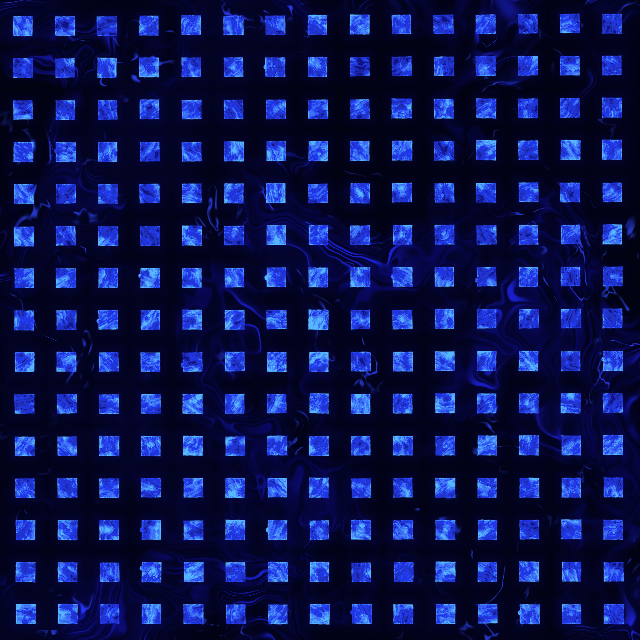
A three.js fragment shader for this pattern:

```glsl
// A 15 by 15 grid of small glowing blue squares on a near-black painted ground.
// Each cell gets a hashed brush angle, brightness and ragged edge; the ground is
// warped noise with fine hairs that follow its contours and catch the light.
varying vec2 vUv;

float hash(vec2 p) {
  p = fract(p * vec2(0.1031, 0.1137));
  p += dot(p, p.yx + 33.33);
  return fract((p.x + p.y) * p.x * 17.3);
}

float noise(vec2 p) {
  vec2 i = floor(p), f = fract(p);
  f = f * f * (3.0 - 2.0 * f);
  return mix(mix(hash(i), hash(i + vec2(1, 0)), f.x),
             mix(hash(i + vec2(0, 1)), hash(i + vec2(1, 1)), f.x), f.y);
}

float fbm(vec2 p) {
  float sum = 0.0, amp = 0.53;
  for (int i = 0; i < 4; i++) {
    sum += amp * noise(p);
    p = mat2(1.6, 1.2, -1.2, 1.6) * p + 7.3;
    amp *= 0.5;
  }
  return sum;
}

mat2 rotate(float a) {
  return mat2(cos(a), sin(a), -sin(a), cos(a));
}

float boxDistance(vec2 p, vec2 halfSize) {
  vec2 d = abs(p) - halfSize;
  return length(max(d, 0.0)) + min(max(d.x, d.y), 0.0);
}

vec3 blueRamp(float t) {
  vec3 c = mix(vec3(0.06, 0.07, 0.52), vec3(0.13, 0.20, 0.77), smoothstep(0.0, 0.25, t));
  c = mix(c, vec3(0.12, 0.21, 0.93), smoothstep(0.25, 0.45, t));
  c = mix(c, vec3(0.24, 0.44, 0.96), smoothstep(0.45, 0.68, t));
  return mix(c, vec3(0.34, 0.72, 1.0), smoothstep(0.68, 0.95, t));
}

// Dark impasto with curved brush hairs and sparse bright ridges
vec3 paintedGround(vec2 p, float glow) {
  vec2 warp = vec2(fbm(p * 5.0 + 3.0), fbm(p * 5.0 + 41.0));
  float relief = fbm(p * 4.0 + warp * 1.6 + 11.0);
  float along = dot(p, vec2(14.0, 9.0)) + 20.0;
  float hairs = noise(vec2(relief * 100.0 + 10.0, along));
  float stroke = smoothstep(0.40, 0.64, fbm(p * 8.0 + warp * 2.0 + 60.0));
  float tone = 0.25 * glow + 0.40 * relief - 0.15 + stroke * (0.06 + 0.75 * hairs * hairs);
  vec3 c = mix(vec3(0.004, 0.006, 0.07), vec3(0.04, 0.035, 0.44), clamp(tone, 0.0, 1.0));

  // Broken glints on folds and bundles of bristle marks
  float fold = abs(fbm(p * 17.0 + warp * 5.0 + 90.0) - 0.5);
  float glint = smoothstep(0.35, 0.8, noise(p * 75.0 + 15.0));
  float ridge = (1.0 - smoothstep(0.0, 0.03, fold)) * smoothstep(0.50, 0.68, fbm(p * 9.0 + 130.0));
  float sheen = stroke * smoothstep(0.68, 0.95, hairs) * smoothstep(0.5, 0.75, noise(p * 13.0 + 70.0));
  c += vec3(0.14, 0.22, 0.72) * ridge * glint;
  return c + vec3(0.07, 0.10, 0.45) * sheen;
}

// Brushed, cracked paint inside one square; local spans -1 to 1
vec3 brushedSquare(vec2 local, vec2 cell, float seed) {
  vec2 q = rotate(6.28 * hash(cell + 31.0)) * local + 40.0 + cell * 5.0;
  float relief = fbm(q * 1.2);
  float hairs = noise(vec2(q.x * 1.2, q.y * 8.0 + relief * 9.0));
  float grain = noise(local * 15.0 + cell * 37.0 + 80.0);
  float crack = 1.0 - smoothstep(0.0, 0.035, abs(relief - 0.5));
  float cracked = step(0.45, hash(cell + 57.0));

  float centre = 1.0 - length((cell - vec2(6.0, 6.0)) / 14.0);
  float tone = 0.39 + 0.20 * centre + 0.24 * (seed - 0.5);
  tone += 1.20 * (relief - 0.5) + 0.46 * (hairs - 0.5) + 0.18 * (grain - 0.5);
  tone += crack * mix(0.18, -0.30, cracked);
  float rim = smoothstep(0.86, 0.96, max(abs(local.x), abs(local.y)));
  return blueRamp(clamp(tone + 0.18 * rim, 0.0, 1.0));
}

void main() {
  // Slight skew of the hand-laid grid
  vec2 p = vUv;
  p.x += 0.005 * p.y * (1.0 - 0.5 * p.x);
  p.y -= 0.005 * p.x * p.y;

  vec2 grid = (p - 0.0404) / 0.0656;
  vec2 cell = clamp(floor(grid + 0.5), 0.0, 14.0);
  float seed = hash(cell + 5.0);
  vec2 offset = (grid - cell) * 0.0656;
  offset += 0.0010 * (vec2(hash(cell + 17.0), hash(cell + 23.0)) - 0.5);
  offset = rotate(0.04 * (seed - 0.5)) * offset;

  // Nearly crisp square, with a small paint blob bulging from a few edges
  vec2 halfSize = vec2(0.0153) + 0.0008 * (vec2(hash(cell + 71.0), seed) - 0.5);
  float dist = boxDistance(offset, halfSize);
  float glow = exp(-max(dist, 0.0) * 100.0);
  float blob = length(offset - vec2(-0.0145, 0.012 * (seed - 0.5))) - 0.0040;
  if (hash(cell + 83.0) > 0.92) dist = min(dist, blob);
  dist += 0.0007 * (noise(vUv * 260.0) - 0.5);

  vec3 ground = paintedGround(vUv, glow);
  vec3 square = brushedSquare(offset / halfSize, cell, seed);
  float cover = 1.0 - smoothstep(-0.0007, 0.0007, dist);
  gl_FragColor = vec4(mix(ground, square, cover), 1.0);
}
```
